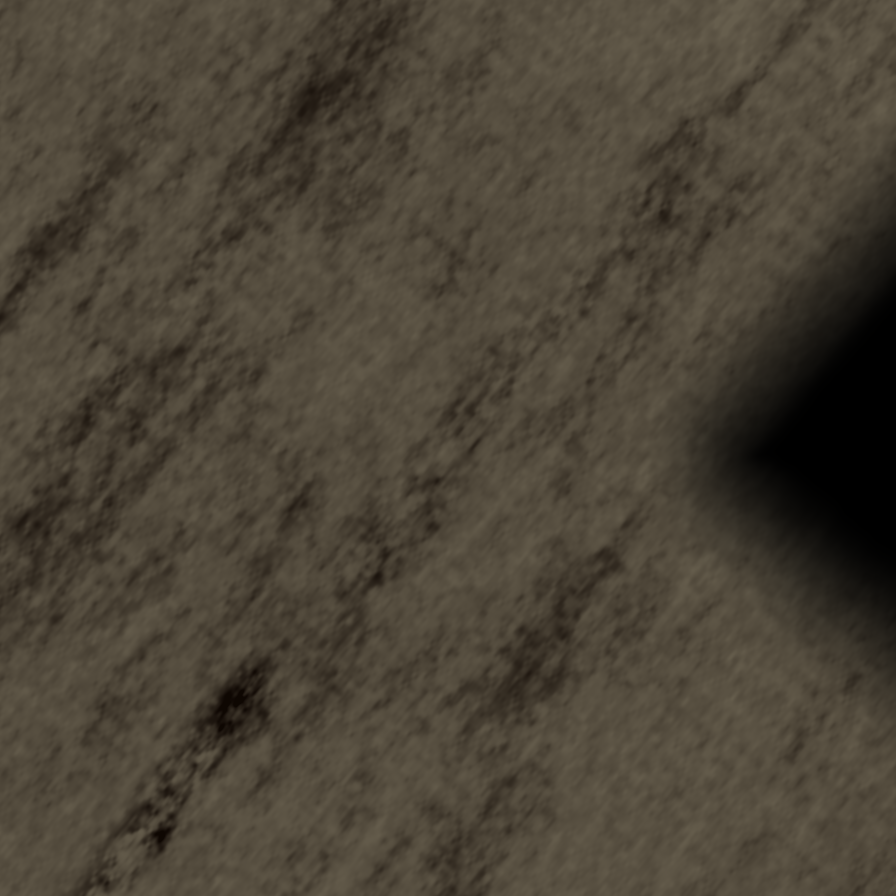
This texture is drawn by a three.js fragment shader. Its source:

```glsl
// Worn, brushed olive-brown surface with sooty diagonal streaks and a black
// wedge of shadow at the right. Stretched value noise in a rotated frame gives
// the streaks and grain; soft segments and a rounded wedge give the dark parts.

#define STREAK_ANGLE 0.885
#define DRIFT_SCALE vec2(3.2, 10.5)
#define STREAK_SCALE vec2(8.0, 42.0)
#define GRAIN_SCALE vec2(72.0, 130.0)
#define DRIFT_AMOUNT 0.38
#define STREAK_AMOUNT 0.15
#define GRAIN_AMOUNT 0.30
#define PATCH_AMOUNT 0.42
#define SHADOW_TIP vec2(0.848, 0.492)
#define SHADOW_SOFTNESS 0.150
#define LIGHT_COLOR vec3(0.388, 0.356, 0.292)
#define SOOT_COLOR vec3(0.085, 0.056, 0.034)

varying vec2 vUv;

float hash(vec2 p) {
  return fract(sin(dot(p, vec2(127.1, 311.7))) * 43758.5453);
}

float valueNoise(vec2 p) {
  vec2 cell = floor(p);
  vec2 f = fract(p);
  f = f * f * (3.0 - 2.0 * f);
  float low = mix(hash(cell), hash(cell + vec2(1.0, 0.0)), f.x);
  float high = mix(hash(cell + vec2(0.0, 1.0)), hash(cell + vec2(1.0)), f.x);
  return mix(low, high, f.y);
}

// Summed octaves, normalised to -0.5..0.5
float fbm(vec2 p, int octaves) {
  float sum = 0.0;
  float total = 0.0;
  float weight = 1.0;
  for (int i = 0; i < 4; i++) {
    if (i >= octaves) break;
    sum += weight * valueNoise(p);
    total += weight;
    weight *= 0.56;
    p = p * 2.03 + vec2(17.3, 9.1);
  }
  return sum / total - 0.5;
}

// Soft smear along the segment a-b, 1 on its axis and 0 beyond its width
float smear(vec2 p, vec2 a, vec2 b, float width) {
  vec2 ab = b - a;
  float t = clamp(dot(p - a, ab) / dot(ab, ab), 0.0, 1.0);
  return 1.0 - smoothstep(0.0, width, length(p - a - ab * t));
}

// Signed distance to a wedge between two edges, rounded at its tip
float wedge(vec2 p, vec2 upperNormal, vec2 lowerNormal) {
  vec2 d = vec2(dot(p, upperNormal), dot(p, lowerNormal));
  return length(max(d, 0.0)) + min(max(d.x, d.y), 0.0);
}

void main() {
  // Frame along and across the brushing
  vec2 along = vec2(cos(STREAK_ANGLE), sin(STREAK_ANGLE));
  vec2 across = vec2(-along.y, along.x);
  vec2 st = vec2(dot(vUv, along), dot(vUv, across));

  // Layers of texture, from broad to fine
  float cloud = valueNoise(vUv * 3.5 + 4.7) - 0.5;
  float drift = fbm(st * DRIFT_SCALE + 31.0, 4);
  float streak = fbm(st * STREAK_SCALE + 53.0, 2);
  float blotch = fbm(st * vec2(24.0, 40.0) + 7.0, 3);
  float grain = fbm(st * GRAIN_SCALE, 2);
  float thread = valueNoise(st * vec2(26.0, 170.0) + 3.0) - 0.5;
  float weave = valueNoise(st * vec2(120.0, 24.0) + 11.0) - 0.5;

  // Soot gathers in the streaks and is broken up by the grain
  float soot = 0.185 + DRIFT_AMOUNT * drift + STREAK_AMOUNT * streak;
  soot += GRAIN_AMOUNT * grain + 0.08 * cloud + 0.13 * blotch;
  soot += 0.06 * thread + 0.06 * weave;
  float gather = drift + 0.30 * streak + 0.30 * blotch + 0.30 * grain;
  soot += PATCH_AMOUNT * smoothstep(0.0, 0.55, gather);

  // Main smears, faint but for the lowest, broken along their length
  vec2 ragged = vUv + across * 0.025 * blotch;
  float broken = smoothstep(-0.35, 0.35, 0.7 * blotch + 0.5 * grain + 0.4 * streak);
  float smears = 1.05 * smear(ragged, vec2(0.10, -0.01), vec2(0.285, 0.235), 0.044);
  smears += 0.36 * smear(ragged, vec2(0.39, 0.36), vec2(0.73, 0.77), 0.040);
  smears += 0.26 * smear(ragged, vec2(0.09, 0.54), vec2(0.25, 0.73), 0.036);
  smears += 0.20 * smear(ragged, vec2(0.10, 0.28), vec2(0.30, 0.50), 0.040);
  soot += smears * broken;

  vec3 color = mix(LIGHT_COLOR, SOOT_COLOR, clamp(soot, -0.04, 1.1));

  // Wide soft shadow around a crisper black core
  vec2 fromTip = vUv - SHADOW_TIP;
  float halo = wedge(fromTip, across, vec2(-0.707, -0.707)) + 0.04 * drift;
  float core = wedge(fromTip, across, vec2(-0.32, -0.95)) + 0.01 * blotch;
  color *= smoothstep(-0.04, SHADOW_SOFTNESS, halo);
  color *= mix(0.1, 1.0, smoothstep(-0.015, 0.02, core));

  gl_FragColor = vec4(color, 1.0);
}
```
